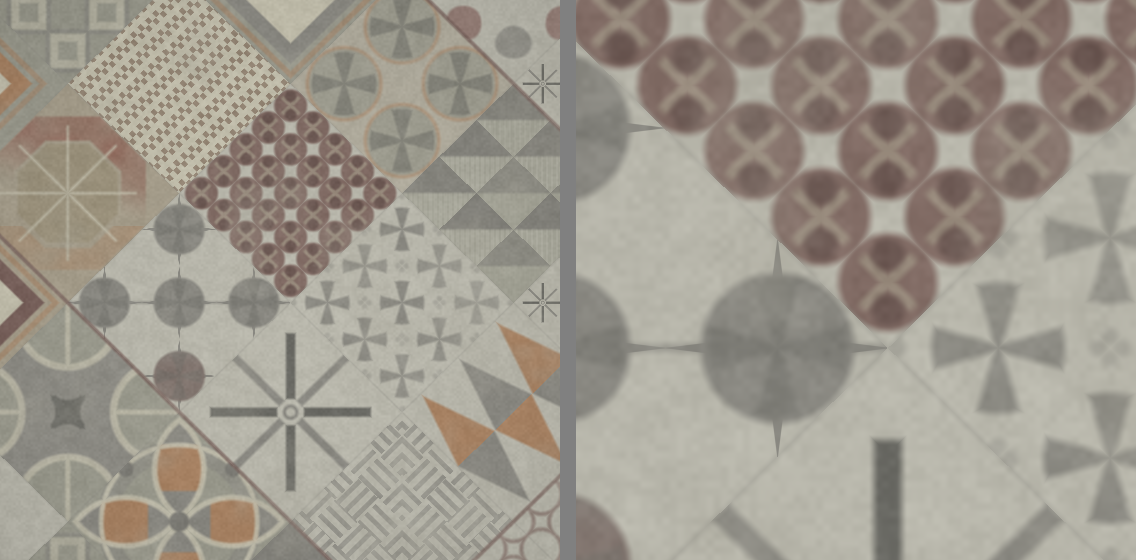
Left, the full canvas; right, a detail of the centre.
A three.js fragment shader for this pattern:

```glsl
// Worn patchwork of diagonal cement tiles, each diamond with its own faded motif.
varying vec2 vUv;

const vec3 PALE = vec3(.73, .725, .68), CREAM = vec3(.78, .765, .69);
const vec3 GREY = vec3(.53, .525, .5), DARK = vec3(.39, .39, .37);
const vec3 SAND = vec3(.65, .615, .54), RUST = vec3(.66, .5, .37);
const vec3 WINE = vec3(.46, .36, .34), STONE = vec3(.6, .6, .55);
vec3 col = PALE;

float hash(vec2 p) { return fract(sin(dot(p, vec2(127.1, 311.7))) * 43758.5); }
float noise(vec2 p) {
  vec2 i = floor(p), f = fract(p), e = vec2(0., 1.);
  f *= f * (3. - 2. * f);
  return mix(mix(hash(i), hash(i + e.yx), f.x), mix(hash(i + e), hash(i + 1.), f.x), f.y);
}
void ink(vec3 k, float amount) { col = mix(col, k, amount); }
float fill(float d) { return smoothstep(.018, -.018, d); }
float stroke(float d, float w) { return fill(abs(d) - w); }
vec2 fold(vec2 p) { p = abs(p); return p.x > p.y ? p : p.yx; }

// Centre of the diamond that holds q, for diamonds of half diagonal 1
vec2 diamondCell(vec2 q) {
  vec2 r = floor(vec2(q.x + q.y, q.y - q.x) * .5 + .5);
  return vec2(r.x - r.y, r.x + r.y);
}
// Four flared petals of reach r
float petals(vec2 p, float r) {
  p = fold(p);
  return max(p.y - .05 * r - .28 * p.x, length(p) - r);
}
// Eight bars around a small ring
void starburst(vec2 p) {
  vec2 f = fold(p), g = vec2(f.x + f.y, f.x - f.y) * .707;
  ink(GREY, fill(max(g.y - .035, abs(g.x - .41) - .3)));
  ink(DARK, fill(max(f.y - .042, abs(f.x - .42) - .3)));
  ink(GREY, stroke(length(p) - .055, .015));
}
void spikedDiscs(vec2 p) {
  vec2 f = fold(p), l = f - vec2(f.x > .335 ? .67 : 0., 0.), s = fold(l);
  ink(GREY, .7 * stroke(p.y, .012));
  ink(GREY, fill(s.x + s.y * 8. - .34));
  ink(mix(GREY, WINE, .5 * smoothstep(-.3, -.6, p.y)), fill(length(l) - .23));
  ink(DARK, .35 * fill(petals(l, .21)));
}
void wineDiscs(vec2 p) {
  vec2 l = p - .2 * diamondCell(p / .2);
  float r = length(l);
  ink(mix(CREAM, WINE, .9), fill(r - .148));
  ink(SAND, .6 * fill(abs(abs(l.x) - abs(l.y)) - .025) * fill(r - .11));
  ink(WINE * .8, .75 * fill(length(vec2(l.x, abs(l.y) - .085)) - .05));
}
void smallCrosses(vec2 p) {
  vec2 id = diamondCell(p / .335), l = p - .335 * id;
  ink(GREY * .92, (.9 - .3 * smoothstep(-.2, .7, p.x) - .2 * hash(id)) * fill(petals(l, .2)));
  ink(GREY, .4 * fill(length(fold(l) - vec2(.3, 0.)) - .025));
}
void ringedFlowers(vec2 p) {
  vec2 l = fold(p) - vec2(.52, 0.);
  float r = length(l);
  ink(SAND, .45);
  ink(STONE, .8 * fill(r - .32));
  ink(RUST, .5 * stroke(r - .33, .016));
  ink(DARK, .5 * fill(petals(l, .29)));
}
void beadedStripes(float s, float t) {
  float f = fract(t * 4.5), row = floor(f * 3.);
  float bead = smoothstep(-.3, .5, sin(s * 48. + row * 3.));
  col = mix(CREAM, mix(GREY, RUST * .85, .5), .85 * bead * step(.5, row));
}
void fadedSun(vec2 p) {
  vec2 f = fold(p);
  float r = max(f.x, (f.x + f.y) * .707), n = noise(p * 5. + 9.);
  col = mix(SAND, vec3(.61, .57, .48), fill(r - .45));
  ink(vec3(.56, .38, .33), stroke(r - .59, .11) * smoothstep(-.1, .5, p.y + p.x * .3) * (.45 + .5 * n));
  ink(RUST, .45 * n * stroke(r - .6, .1) * step(p.y, -.3));
  ink(CREAM, .75 * fill(min(f.y, (f.x - f.y) * .707) - .012) * fill(r - .62));
}
void greyTriangles(vec2 p) {
  vec2 id = diamondCell(p * 3.), l = p - id / 3.;
  float up = fill(-l.y), n = hash(id + 3.);
  col = mix(STONE * 1.05, GREY * .94, up * (.6 + .4 * n));
  ink(PALE, (1. - up) * n * (.2 + .3 * step(0., sin(l.x * 140.))));
}
void splitRhombs(float s, float t) {
  float row = floor(s * 1.5 + .5), side = mod(step(0., t) + row, 2.);
  ink(mix(GREY, RUST, side), fill(.7 * (abs(s - row / 1.5) + abs(t) * .34 - .325)));
}
void weave(vec2 p) {
  float s = p.y + abs(p.x), t = p.y - abs(p.x);
  float odd = mod(floor(s * 2.5) + floor(t * 2.5), 2.);
  ink(GREY, smoothstep(-.1, .5, sin(mix(s, t, odd) * 44.)) * (.4 + .45 * noise(p * 5.)));
}
void quatrefoil(vec2 p) {
  vec2 f = fold(p);
  float lobe = length(f - vec2(.86, 0.)) - .45;
  col = mix(STONE, GREY * 1.04, fill(-lobe));
  ink(CREAM, .75 * max(stroke(lobe, .032), fill(f.y - .022) * step(.42, f.x)));
  ink(DARK, .85 * fill(max(f.x - .15, .17 - length(f - vec2(.28, 0.)))));
}
void rustFlower(vec2 p) {
  vec2 f = fold(p);
  float lens = length(f - vec2(.48, -.34)) - .56, r = length(p);
  col = mix(STONE, GREY, .6 * stroke(r - .65, .09));
  ink(mix(GREY, RUST, stroke(f.x - .49, .21)), fill(lens));
  ink(CREAM, .85 * max(stroke(lens, .025), stroke(r - .7, .022)));
  ink(GREY * .9, fill(min(length(f - .48) - .07, r - .09)));
}
void nested(vec2 p, float outer, vec3 band, vec3 field) {
  float d = abs(p.x) + abs(p.y) - outer;
  col = mix(field, RUST, .55 * stroke(d - .1, .035));
  ink(band, fill(d));
  ink(CREAM, fill(d + .19));
}
void outlinedSquares(vec2 p) {
  float d = fold(p - .35 * diamondCell(p / .35)).x;
  col = mix(STONE, GREY, .7 * stroke(d - .18, .02));
  ink(CREAM, .6 * stroke(d - .12, .035));
}
void petalRing(vec2 p) {
  float a = atan(p.y, p.x) * 1.273, k = floor(a + .5);
  ink(mix(GREY, WINE * 1.2, mod(k, 2.)), .8 * fill(length(vec2((a - k) * .45, length(p) - .62)) - .15));
}
void drawTile(vec2 id, vec2 p) {
  float s = p.x + p.y, t = p.x - p.y;
  if (id == vec2(0.)) starburst(p);
  else if (id == vec2(-1, 1)) spikedDiscs(p);
  else if (id == vec2(0, 2)) wineDiscs(p);
  else if (id == vec2(1)) smallCrosses(p);
  else if (id == vec2(1, 3)) ringedFlowers(p);
  else if (id == vec2(-1, 3)) beadedStripes(s, -t);
  else if (id == vec2(-2, 2)) fadedSun(p);
  else if (id == vec2(2)) greyTriangles(p);
  else if (id == vec2(2, 0)) splitRhombs(s, t);
  else if (id == vec2(1, -1)) weave(p);
  else if (id == vec2(-2, 0)) quatrefoil(p);
  else if (id == vec2(-1)) rustFlower(p);
  else if (id == vec2(-3, 1)) nested(p, .79, WINE, SAND);
  else if (id == vec2(-3, 3)) nested(p, .68, RUST, STONE);
  else if (id == vec2(0, 4)) nested(p, .82, GREY, STONE);
  else if (id.x == -2.) outlinedSquares(p);
  else if (id == vec2(2, 4)) petalRing(p);
  else if (id.x == 3. && id.y > 0.) starburst(4. * p + vec2(2.95, 0.));
  else if (id == vec2(0, -2)) col = GREY * .95;
  else if (id.x > 1.) ink(WINE, .6 * stroke(length(p - .25 * diamondCell(p * 4.)) - .18, .018));
}
void main() {
  vec2 q = (vUv - vec2(.519, .264)) / vec2(.199, .1955), id = diamondCell(q), p = q - id;
  drawTile(id, p);
  // Faint joints and three long seams
  ink(GREY, .3 * stroke(1. - abs(p.x) - abs(p.y), .008));
  float sum = q.x + q.y, seam = min(min(abs(sum + 1.), abs(sum - 5.)), abs(q.y - q.x + 3.));
  ink(WINE, .7 * fill(seam - .025));
  // Rubbed patches, uneven light and fine grain
  ink(vec3(.67, .66, .61), .08 + .22 * smoothstep(.4, .9, noise(q * 2.5) * .7 + noise(q * 9.) * .3));
  vec2 m = vUv - vec2(.55, .45);
  col *= 1. - .16 * dot(m, m);
  col += .035 * (noise(vUv * 230.) - .5) + .03 * (noise(vUv * 60.) - .5);
  gl_FragColor = vec4(col, 1.);
}
```
